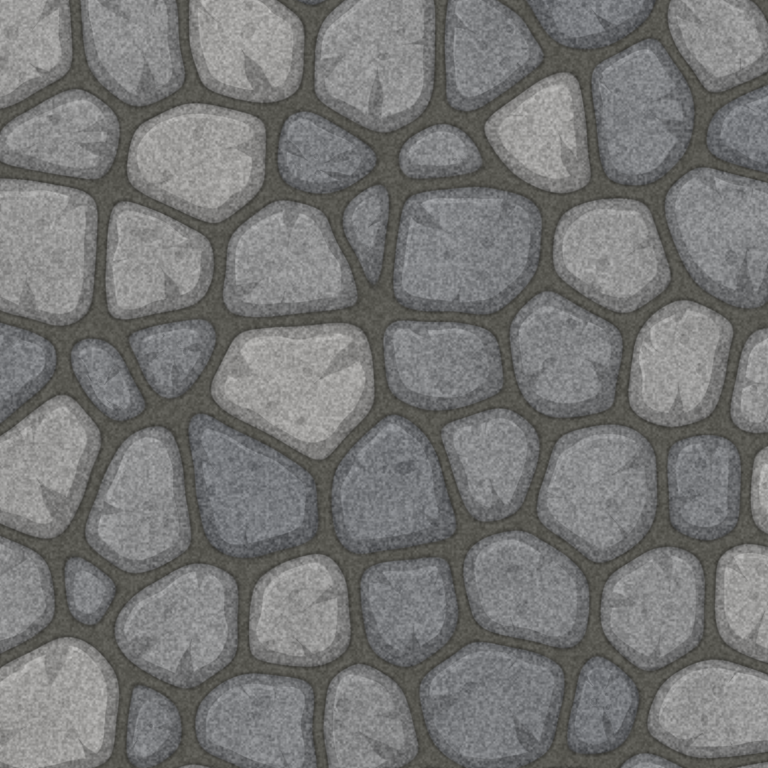
Give the GLSL for this texture, as a Shadertoy shader.

```glsl
// Cobbled paving: rounded grey stones with bevelled rims, set in dark mortar.
// A weighted Voronoi pattern on staggered rows shapes the stones; a smooth
// minimum rounds their corners, then notches, pits and grain are added.

const float STONES = 6.7;          // stones across the canvas
const float JITTER = 0.56;
const float PEBBLE_SHARE = 0.13;
const float ROUNDING = 15.0;       // higher means sharper corners
const float GAP = 0.048;           // half width of the mortar joint
const float RIM = 0.092;           // width of the bevel
const float GRAIN = 0.115;
const int NOTCHES = 3;
const int PITS = 3;
const vec2 LIGHT = vec2(-0.45, 0.89);
const vec3 MORTAR_DARK = vec3(0.265, 0.262, 0.245);
const vec3 MORTAR_LIGHT = vec3(0.345, 0.342, 0.318);
const vec3 STONE_DARK = vec3(0.452, 0.462, 0.478);
const vec3 STONE_LIGHT = vec3(0.618, 0.614, 0.606);

vec2 hash2(vec2 p) {
    vec3 q = fract(p.xyx * vec3(0.1031, 0.1030, 0.0973));
    q += dot(q, q.yzx + 33.33);
    return fract((q.xx + q.yz) * q.zy);
}

float noise(vec2 p) {
    vec2 i = floor(p), f = fract(p);
    f = f * f * (3.0 - 2.0 * f);
    float low = mix(hash2(i).x, hash2(i + vec2(1, 0)).x, f.x);
    float high = mix(hash2(i + vec2(0, 1)).x, hash2(i + vec2(1, 1)).x, f.x);
    return mix(low, high, f.y);
}

vec2 direction(float turn) {
    return vec2(cos(6.2832 * turn), sin(6.2832 * turn));
}

// Stone centre in xy, size weight in z
vec3 site(vec2 cell) {
    vec2 size = hash2(cell + 71.0);
    float weight = size.x < PEBBLE_SHARE ? -0.28 : 0.22 * size.y;
    vec2 centre = cell + 0.5 + JITTER * (hash2(cell + 13.0) - 0.5);
    centre.x += 0.5 * mod(cell.y, 2.0) - 0.25;
    return vec3(centre, weight);
}

// Finds the stone owning p: returns its rounded edge distance and outward normal
float stoneEdge(vec2 p, out vec2 owner, out vec2 outward) {
    float best = 1e5;
    owner = floor(p);
    for (int y = -2; y <= 2; y++)
    for (int x = -2; x <= 2; x++) {
        vec2 cell = floor(p) + vec2(x, y);
        vec3 s = site(cell);
        float power = dot(p - s.xy, p - s.xy) - s.z;
        if (power < best) { best = power; owner = cell; }
    }
    vec3 own = site(owner);
    float total = 0.0;
    outward = vec2(0.0);
    for (int y = -2; y <= 2; y++)
    for (int x = -2; x <= 2; x++) {
        if (x == 0 && y == 0) continue;
        vec3 s = site(owner + vec2(x, y));
        vec2 gap = s.xy - own.xy;
        float power = dot(p - s.xy, p - s.xy) - s.z;
        float share = exp(-ROUNDING * (power - best) / (2.0 * length(gap)));
        total += share;
        outward += share * normalize(gap);
    }
    outward /= total;
    return -log(total) / ROUNDING;
}

void mainImage(out vec4 fragColor, in vec2 fragCoord) {
    vec2 uv = fragCoord / iResolution.y;
    vec2 p = uv * STONES + 20.0;
    float soft = STONES / iResolution.y;

    // Stone outline with a slight wobble
    vec2 wobble = vec2(noise(p * 3.0), noise(p * 3.0 + 40.0)) - 0.5;
    vec2 owner, outward;
    float edge = stoneEdge(p + 0.05 * wobble, owner, outward) - GAP;
    float lit = dot(outward, LIGHT);
    vec3 own = site(owner);
    float scale = own.z < 0.0 ? 0.45 : 0.85 + own.z;
    vec2 local = (p - own.xy) / scale + 0.12 * wobble;

    // Irregular border of the worn top face
    float rim = RIM * mix(0.6, 1.0, scale) - 0.015 * lit;
    rim += 0.05 * (noise(p * 5.0 + 9.0) - 0.5);
    float face = edge - rim;

    // Wedge notches that run inward and end as fine cracks
    float crack = 0.0;
    for (int i = 0; i < NOTCHES; i++) {
        vec2 h = hash2(owner * 3.7 + float(i) * 17.0);
        vec2 along = direction((float(i) + 0.8 * h.x) / float(NOTCHES));
        float tip = 0.13 + 0.18 * h.y;
        float run = dot(local, along);
        float across = dot(local, vec2(-along.y, along.x)) + 0.3 * (run - tip) * (h.y - 0.5);
        float width = 0.075 * smoothstep(tip + 0.03, tip + 0.33, run);
        float wedge = length(vec2(across, max(tip - run, 0.0))) - width;
        face = min(face, wedge * scale - 0.002);
        crack = max(crack, 1.0 - smoothstep(0.0, 0.022, abs(wedge)));
    }
    float top = smoothstep(-soft, soft, face);

    // Shallow pits, shaded on the side toward the light
    float pitShade = 0.0;
    for (int i = 0; i < PITS; i++) {
        vec2 h = hash2(owner * 5.3 + float(i) * 29.0 + 3.0);
        vec2 q = local - direction((float(i) + h.x) / float(PITS)) * (0.12 + 0.17 * h.y);
        q.x *= 0.8 + 0.5 * h.y;
        float pit = length(q) - mix(0.025, 0.068, h.x);
        float inside = 1.0 - smoothstep(-0.008, 0.012, pit);
        pitShade -= inside * (0.05 + 0.5 * clamp(dot(q, LIGHT), -0.04, 0.06));
        pitShade += 0.02 * (1.0 - smoothstep(0.0, 0.018, abs(pit - 0.012))) * step(dot(q, LIGHT), 0.0);
    }

    // Stone colours: bevel, face, and highlight along the upper face border
    float tone = hash2(owner + 5.0).y * (own.z < 0.0 ? 0.4 : 1.0);
    vec3 base = mix(STONE_DARK, STONE_LIGHT, tone);
    vec3 bevel = base * (0.83 + 0.055 * lit) * mix(0.86, 1.0, smoothstep(0.0, 0.035, edge));
    float band = 0.045 * smoothstep(0.1, 0.9, lit) * scale;
    float glow = (1.0 - smoothstep(band - 0.008, band + 0.008, face)) * smoothstep(0.15, 0.5, lit);
    glow *= 1.0 - smoothstep(0.15, 0.22, edge);
    vec3 worn = base + 0.05 * (noise(p * 2.3) - 0.5) + 0.05 * glow + pitShade - 0.035 * crack;
    vec3 stone = mix(bevel, worn, top);

    // Mortar darkens beside the stones
    vec3 mortar = mix(MORTAR_DARK, MORTAR_LIGHT, smoothstep(0.0, 0.035, -edge));
    float cover = smoothstep(-soft, soft, edge);
    vec3 color = mix(mortar, stone, cover);

    // Fine grain over everything
    float grain = noise(uv * 390.0) + noise(uv.yx * 270.0 + 7.0) - 1.0;
    color += GRAIN * grain * mix(0.6, 1.0, cover);
    fragColor = vec4(color, 1.0);
}
```
